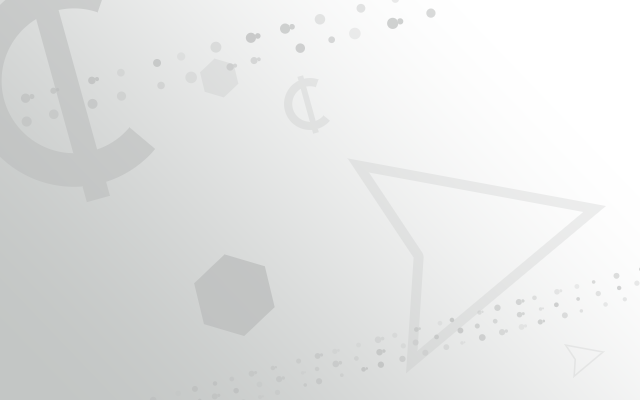
Give the GLSL for this background, as a Shadertoy shader.

```glsl
// Pale grey diagonal gradient with translucent flat shapes: hexagons, open
// rings crossed by a bar, outlined darts and two slanted bands of dots.
// Shapes are distance functions in canvas heights; dots come from hashed cells.

const vec3 SHADE = vec3(0.765, 0.777, 0.772);
const vec3 LIGHT = vec3(1.0);
const vec3 INK = vec3(0.735, 0.742, 0.740);
const vec2 GRADIENT_AXIS = vec2(1.0, 0.96);
const vec2 GRADIENT_RANGE = vec2(0.1, 2.2);

const float RING_TILT = 0.27;
const float RING_RADIUS = 0.223;
const float RING_HALF_WIDTH = 0.042;
const float RING_GAP = 0.968;               // half angle of the opening
const vec2 BAR_HALF_SIZE = vec2(0.030, 0.301);
const float BAR_SHIFT = 0.020;

const float HEX_TURN = 0.76;
const float DART_STROKE = 0.025;
const vec2 DART[4] = vec2[4](vec2(0.0), vec2(0.646, -0.119),
                             vec2(0.146, -0.5375), vec2(0.165, -0.248));
const float BAND_TILT = 0.262;

float hash(vec2 cell) {
    return fract(sin(dot(cell, vec2(127.1, 311.7))) * 43758.5);
}

// Coordinates in a frame turned counter-clockwise by angle
vec2 turn(vec2 p, float angle) {
    float c = cos(angle), s = sin(angle);
    return vec2(c * p.x + s * p.y, c * p.y - s * p.x);
}

float coverage(float dist) {
    return clamp(0.5 - dist * iResolution.y, 0.0, 1.0);
}

float hexagon(vec2 p, float radius) {
    p = abs(turn(p, HEX_TURN));             // corners on the x axis
    return max(p.y, 0.866 * p.x + 0.5 * p.y) - 0.866 * radius;
}

float barredRing(vec2 p) {
    p = turn(p, RING_TILT);
    float ring = abs(length(p) - RING_RADIUS) - RING_HALF_WIDTH;
    float gap = dot(vec2(p.x, abs(p.y)), vec2(sin(RING_GAP), -cos(RING_GAP)));
    vec2 bar = abs(p + vec2(BAR_SHIFT, 0.0)) - BAR_HALF_SIZE;
    return min(max(ring, gap), max(bar.x, bar.y));
}

// Signed polygon distance, kept as a stroke just inside the edge
float dartOutline(vec2 p) {
    float nearest = 1e3, side = 1.0;
    for (int i = 0; i < 4; i++) {
        vec2 a = DART[i], b = DART[(i + 1) % 4];
        vec2 edge = b - a, w = p - a;
        nearest = min(nearest, length(w - edge * clamp(dot(w, edge) / dot(edge, edge), 0.0, 1.0)));
        bool above = p.y >= a.y, below = p.y < b.y;
        bool left = edge.x * w.y > edge.y * w.x;
        if ((above && below && left) || (!above && !below && !left)) side = -side;
    }
    return abs(side * nearest + 0.5 * DART_STROKE) - 0.5 * DART_STROKE;
}

// Rows of jittered dots, some with a small twin; returns their opacity
float dotBand(vec2 p, vec2 pitch, float rows, float cells, float maxRadius, float seed) {
    p = turn(p, BAND_TILT);
    vec2 cell = vec2(floor(p.x / pitch.x), floor(0.5 - p.y / pitch.y));
    if (cell.x < 0.0 || cell.x >= cells || cell.y < 0.0 || cell.y >= rows) return 0.0;
    vec2 key = cell + seed;
    float radius = maxRadius * mix(0.5, 1.0, hash(key + 3.1));
    float opacity = mix(0.2, 0.75, hash(key + 7.7));
    vec2 center = vec2((cell.x + mix(0.22, 0.65, hash(key))) * pitch.x, -cell.y * pitch.y);
    float dist = length(p - center) - radius;
    if (hash(key + 5.3) > 0.65) {
        vec2 twin = center + vec2(1.4 * radius, 0.0);
        dist = min(dist, length(p - twin) - 0.55 * radius);
    }
    return coverage(dist) * opacity;
}

void mainImage(out vec4 fragColor, in vec2 fragCoord) {
    vec2 p = fragCoord / iResolution.y;
    p.x += 0.8 - 0.5 * iResolution.x / iResolution.y;

    // Background
    float ramp = smoothstep(GRADIENT_RANGE.x, GRADIENT_RANGE.y, dot(p, GRADIENT_AXIS));
    vec3 color = mix(SHADE, LIGHT, ramp);

    // Barred rings
    color = mix(color, INK, 0.58 * coverage(barredRing(p - vec2(0.185, 0.798))));
    float scale = 0.245;
    color = mix(color, INK, 0.27 * coverage(scale * barredRing((p - vec2(0.775, 0.740)) / scale)));

    // Hexagons
    color = mix(color, INK, 0.75 * coverage(hexagon(p - vec2(0.586, 0.262), 0.105)));
    color = mix(color, INK, 0.25 * coverage(hexagon(p - vec2(0.548, 0.805), 0.050)));

    // Darts
    color = mix(color, INK, 0.25 * coverage(dartOutline(p - vec2(0.869, 0.604))));
    scale = 0.158;
    color = mix(color, INK, 0.25 * coverage(scale * dartOutline((p - vec2(1.410, 0.140)) / scale)));

    // Dot bands
    color = mix(color, INK, dotBand(p - vec2(0.010, 0.740), vec2(0.087, 0.057), 2.0, 13.0, 0.0145, 2.0));
    color = mix(color, INK, dotBand(p - vec2(0.365, -0.005), vec2(0.052, 0.031), 3.0, 30.0, 0.0085, 19.0));

    fragColor = vec4(color, 1.0);
}
```
